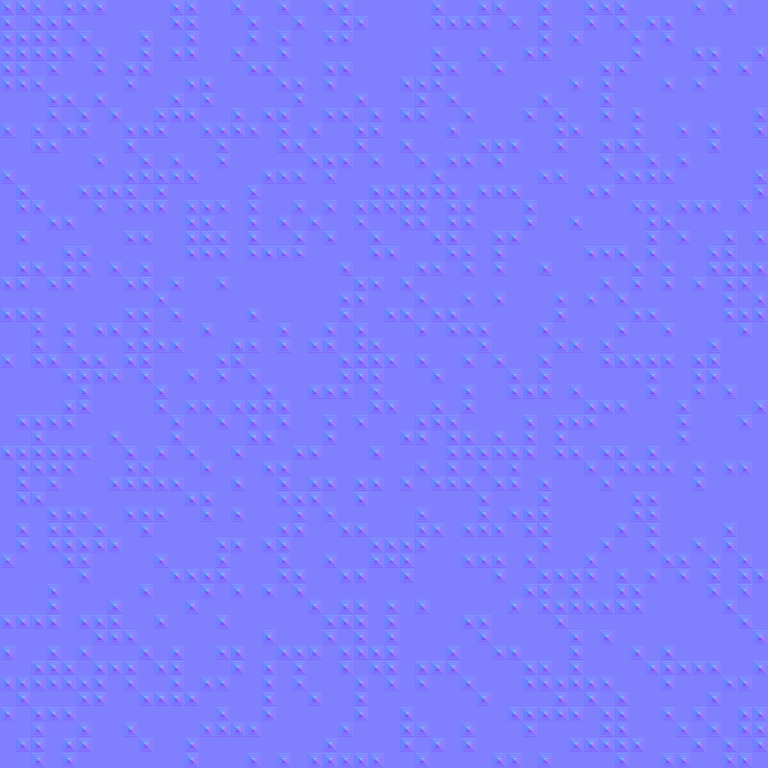
Reproduce this texture map procedurally as a three.js fragment shader.

```glsl
varying vec2 vUv;

float hash(vec2 p) {
  vec3 q = fract(p.xyx * vec3(0.1031, 0.1030, 0.0973));
  q += dot(q, q.yzx + 33.33);
  return fract((q.x + q.y) * q.z);
}

float gradientDot(vec2 corner, vec2 offset) {
  float angle = 6.2832 * hash(corner + 71.0);
  return dot(vec2(cos(angle), sin(angle)), offset);
}

float gradientNoise(vec2 p) {
  vec2 i = floor(p), f = fract(p);
  vec2 u = f * f * f * (f * (f * 6.0 - 15.0) + 10.0);
  vec2 e = vec2(1.0, 0.0);
  float low = mix(gradientDot(i, f), gradientDot(i + e, f - e), u.x);
  float high = mix(gradientDot(i + e.yx, f - e.yx), gradientDot(i + 1.0, f - 1.0), u.x);
  return mix(low, high, u.y);
}

// Soft band between two distances from the stud centre
float band(float d, float inner, float outer) {
  return smoothstep(inner - 0.025, inner + 0.025, d)
       * (1.0 - smoothstep(outer - 0.025, outer + 0.025, d));
}

// Tilt of the stud's surface, pointing away from its centre
vec2 studTilt(vec2 p) {
  vec2 a = abs(p);
  float d = max(a.x, a.y);
  vec2 side = clamp(p / 0.035, -1.0, 1.0);
  float sideways = smoothstep(-0.03, 0.03, a.x - a.y);
  vec2 outward = mix(vec2(0.0, side.y), vec2(side.x, 0.0), sideways);

  float slope = 0.12 * band(d, 0.17, 0.46);   // shallow bevel
  slope += 0.37 * band(d, -0.1, 0.17);        // steep central peak
  slope -= 0.11 * band(d, 0.365, 0.405);      // groove inside the rim
  slope += 0.07 * band(d, 0.425, 0.465);      // thin outer rim
  return outward * slope;
}

void main() {
  vec2 grid = vUv * 50.0;
  vec2 cell = floor(grid);

  // Random studs, gathered loosely into patches
  float density = 0.37 + 0.38 * gradientNoise(cell * 0.19 + 3.7);
  float present = step(hash(cell + 17.0), density);

  vec2 tilt = studTilt(fract(grid) - 0.5) * present;
  vec3 normal = vec3(tilt, sqrt(1.0 - dot(tilt, tilt)));
  gl_FragColor = vec4(normal * 0.5 + 0.5, 1.0);
}
```
